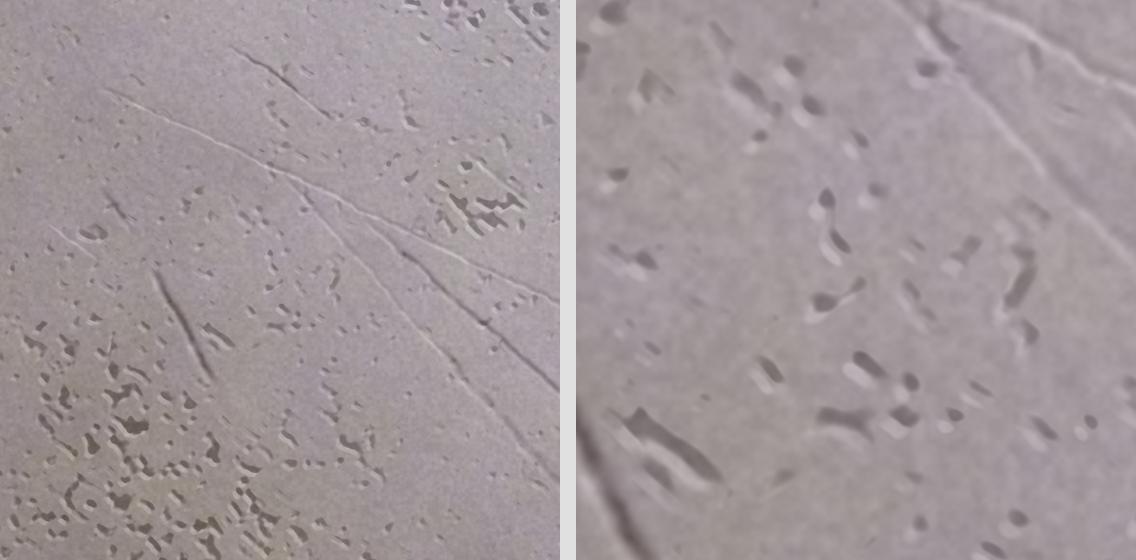
Left, the full canvas; right, a detail of the centre.
Give the GLSL for this texture, as a Shadertoy shader.

```glsl
float hash(vec2 p) {
    vec3 q = fract(vec3(p.xyx) * 0.1031);
    q += dot(q, q.yzx + 33.33);
    return fract((q.x + q.y) * q.z);
}

float noise(vec2 p) {
    vec2 i = floor(p), f = fract(p);
    f = f * f * (3.0 - 2.0 * f);
    return mix(mix(hash(i), hash(i + vec2(1, 0)), f.x),
               mix(hash(i + vec2(0, 1)), hash(i + vec2(1, 1)), f.x), f.y);
}

float fbm(vec2 p) {
    float sum = 0.0, amp = 0.5;
    for (int i = 0; i < 4; i++) {
        sum += amp * noise(p);
        p = mat2(0.8, 0.6, -0.6, 0.8) * p * 2.03 + 17.0;
        amp *= 0.5;
    }
    return sum / 0.9375;
}

// Soft elliptical patch, stretched along the downhill diagonal
float patchMask(vec2 p, vec2 centre, vec2 radius) {
    vec2 d = mat2(0.8, 0.6, -0.6, 0.8) * (p - centre) / radius.xx;
    d.y *= radius.x / radius.y;
    return exp(-dot(d, d));
}

// Pits lengthened along the trowel direction; density lowers the threshold
float pits(vec2 p, float density) {
    p += 0.011 * (vec2(noise(p * 34.0), noise(p * 34.0 + 50.0)) - 0.5);
    vec2 q = mat2(0.77, 0.64, -0.64, 0.77) * p;
    float n = 0.8 * noise(q * vec2(48, 82) + 200.0) + 0.2 * noise(q * 125.0 + 90.0);
    float edge = mix(0.80, 0.53, density);
    return smoothstep(edge, edge + 0.2, n);
}

// Groove from a to b: dark on its upper side, raised light lip below
float scratch(vec2 p, vec2 a, vec2 b, float width, float dark, float light) {
    vec2 dir = normalize(b - a);
    float len = length(b - a);
    float along = dot(p - a, dir);
    float across = dot(p - a, vec2(-dir.y, dir.x));
    across += 0.008 * (noise(vec2(along * 22.0, a.x * 90.0)) - 0.5);
    across += 0.004 * (noise(p * 75.0) - 0.5);
    float ends = smoothstep(-0.01, 0.03, along) * smoothstep(len + 0.01, len - 0.03, along);
    float wear = smoothstep(0.15, 0.7, noise(vec2(along * 38.0, a.y * 70.0)));
    float groove = exp(-pow((across - width * 0.7) / width, 2.0));
    float lip = exp(-pow((across + width * 0.9) / (width * 0.8), 2.0));
    return ends * (lip * light * (1.15 - 0.6 * wear) - groove * dark * (0.3 + 0.8 * wear));
}

void mainImage(out vec4 fragColor, in vec2 fragCoord) {
    vec2 p = fragCoord / iResolution.xy;

    // Plaster: warm at lower left, cool and lighter at upper right
    float slope = smoothstep(0.1, 1.75, p.x + p.y + 0.35 * (fbm(p * 4.0) - 0.5));
    vec3 color = mix(vec3(0.578, 0.533, 0.527), vec3(0.668, 0.635, 0.662), slope);
    color += 0.055 * (fbm(p * 7.0 + 30.0) - 0.5);

    // Rough areas where the pits gather
    float lower = patchMask(p, vec2(0.36, 0.07), vec2(0.28, 0.18));
    float right = patchMask(p, vec2(0.83, 0.66), vec2(0.14, 0.08));
    float density = 0.22 + 0.65 * lower + 0.75 * right;
    density += 0.6 * patchMask(p, vec2(0.82, 1.02), vec2(0.28, 0.10));
    density += 0.35 * patchMask(p, vec2(0.43, 0.53), vec2(0.18, 0.11));
    density += 0.35 * patchMask(p, vec2(0.13, 0.33), vec2(0.25, 0.16));
    density += 0.9 * (fbm(p * 9.0 + 70.0) - 0.5);
    density = clamp(density, 0.0, 1.0);

    // Pits with lit rims on their lower left
    float pit = pits(p, density);
    float rim = pits(p + vec2(0.006, 0.007), density) * (1.0 - pit);
    float relief = rim * (0.06 + 0.05 * density) - pit * (0.11 + 0.08 * density);

    // Small bumps lit from the side, and fine grain
    relief += 0.05 * (fbm(p * 62.0) - fbm((p + vec2(0.005, 0.006)) * 62.0));
    relief += 0.045 * (noise(p * 145.0) - 0.5) + 0.025 * (noise(p * 260.0) - 0.5);

    // Long trowel marks
    relief += scratch(p, vec2(0.18, 0.845), vec2(0.51, 0.69), 0.0035, 0.06, 0.10);
    relief += scratch(p, vec2(0.48, 0.705), vec2(1.04, 0.44), 0.0040, 0.06, 0.11);
    relief += scratch(p, vec2(0.50, 0.69), vec2(0.82, 0.34), 0.0045, 0.05, 0.07);
    relief += scratch(p, vec2(0.78, 0.38), vec2(1.05, 0.08), 0.0070, 0.09, 0.06);
    relief += scratch(p, vec2(0.65, 0.61), vec2(1.04, 0.26), 0.0050, 0.14, 0.06);

    // Short gouges
    relief += scratch(p, vec2(0.41, 0.92), vec2(0.60, 0.785), 0.0035, 0.17, 0.07);
    relief += scratch(p, vec2(0.27, 0.52), vec2(0.38, 0.31), 0.0065, 0.18, 0.12);
    relief += scratch(p, vec2(0.18, 0.66), vec2(0.24, 0.58), 0.0050, 0.15, 0.06);
    relief += scratch(p, vec2(0.08, 0.61), vec2(0.19, 0.53), 0.0035, 0.03, 0.09);
    relief += scratch(p, vec2(0.83, 0.735), vec2(0.95, 0.63), 0.0050, 0.08, 0.11);

    // Faint ochre in the rough areas and mauve drifts elsewhere
    color += relief * vec3(0.98, 1.0, 1.02);
    color += (0.5 * lower + 0.6 * right) * vec3(0.0, 0.004, -0.035);
    color += (fbm(p * 16.0 + 120.0) - 0.5) * vec3(0.0, -0.012, 0.045);

    fragColor = vec4(clamp(color, 0.0, 1.0), 1.0);
}
```
